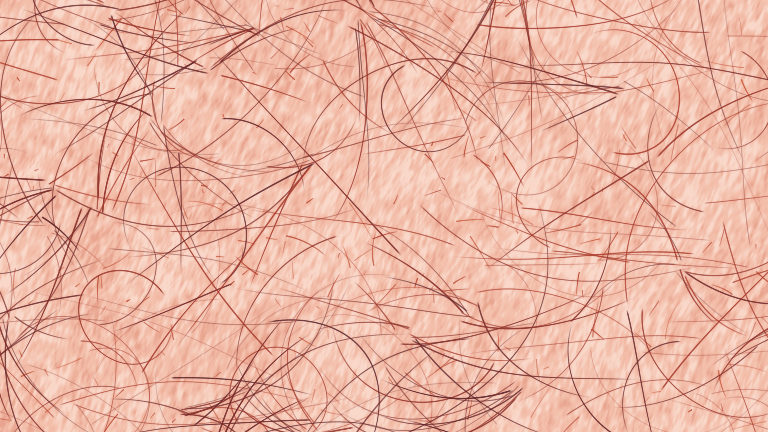
Reproduce this texture procedurally as a Shadertoy shader.

```glsl
// Pale pink skin with a fine slanted grain, covered by curling thin hairs.
// The skin is stretched value noise; every hair is a slightly warped circular
// arc that tapers from root to tip: loose hairs, fanned tufts, short stubs.

const vec3 SKIN_LIGHT = vec3(0.975, 0.845, 0.79);
const vec3 SKIN_MID   = vec3(0.952, 0.745, 0.665);
const vec3 SKIN_DEEP  = vec3(0.91, 0.645, 0.56);
const vec3 HAIR_RED   = vec3(0.68, 0.24, 0.18);
const vec3 HAIR_DARK  = vec3(0.32, 0.11, 0.15);
const vec3 STUB_RUST  = vec3(0.80, 0.35, 0.23);

const int LOOSE_HAIRS = 210;
const int TUFTS = 26;
const int HAIRS_PER_TUFT = 8;
const int STUBS = 330;

const vec2 GRAIN_DIR = vec2(0.38, 0.925);
const vec2 GRAIN_SCALE = vec2(125.0, 38.0);   // across, along
const float HALF_WIDTH = 0.0013;
const float HALO_WIDTH = 0.007;
const float HALO_OPACITY = 0.07;
const float WAVER = 0.011;
const float MARGIN = 0.2;
const float PI = 3.14159;

float hash(vec2 p) {
    return fract(sin(dot(p, vec2(127.1, 311.7))) * 43758.5453);
}

vec4 hash4(float n) {
    return fract(sin(n * vec4(12.9898, 78.233, 39.425, 53.117) + 1.7) * 43758.5453);
}

float noise(vec2 p) {
    vec2 i = floor(p), f = fract(p);
    f = f * f * (3.0 - 2.0 * f);
    return mix(mix(hash(i), hash(i + vec2(1, 0)), f.x),
               mix(hash(i + vec2(0, 1)), hash(i + vec2(1, 1)), f.x), f.y);
}

// Skin tone: slanted streaks over soft mottling
vec3 skin(vec2 p) {
    vec2 q = p + 0.03 * vec2(noise(p * 4.0), noise(p * 4.0 + 31.0));
    vec2 g = vec2(dot(q, vec2(GRAIN_DIR.y, -GRAIN_DIR.x)), dot(q, GRAIN_DIR));
    float streak = noise(g * GRAIN_SCALE) * 0.6 + noise(g * GRAIN_SCALE * 1.9 + 17.0) * 0.4;
    float mottle = noise(p * 5.0 + 9.0) * 0.6 + noise(p * 17.0) * 0.4;
    float tone = 0.54 + 1.05 * (streak - 0.5) + 0.55 * (mottle - 0.5);
    vec3 c = mix(SKIN_DEEP, SKIN_MID, smoothstep(0.05, 0.48, tone));
    return mix(c, SKIN_LIGHT, smoothstep(0.42, 0.9, tone));
}

// Blends one arc-shaped hair over the colour
void drawHair(inout vec3 col, vec2 p, float px, vec2 root, float angle,
              float bend, float len, float halfWidth, vec4 tint) {
    p += WAVER * sin(p.yx * 9.0 + angle * 5.0 + root);
    float r = 1.0 / max(abs(bend), 0.05);
    float turn = bend < 0.0 ? -1.0 : 1.0;
    vec2 normal = turn * vec2(-sin(angle), cos(angle));
    vec2 v = p - root - normal * r;
    float d = abs(length(v) - r);
    if (d > HALO_WIDTH + px) return;

    // Distance travelled from the root, as a share of the hair length
    float a = atan(turn * (normal.y * v.x - normal.x * v.y), -dot(normal, v));
    float t = (a < 0.0 ? a + 2.0 * PI : a) * r / len;
    if (t > 1.0) return;

    float w = halfWidth * mix(1.15, 0.4, t * t);
    float drawn = max(w, 0.5 * px);
    float line = (1.0 - smoothstep(drawn - 0.5 * px, drawn + 0.5 * px, d)) * w / drawn;
    float ends = smoothstep(0.0, 0.03, t) * smoothstep(1.0, 0.85, t);
    float halo = HALO_OPACITY * (1.0 - smoothstep(0.0, HALO_WIDTH, d));
    col = mix(col, STUB_RUST, halo * ends * tint.a);
    col = mix(col, tint.rgb, line * ends * tint.a);
}

void mainImage(out vec4 fragColor, in vec2 fragCoord) {
    float px = 1.0 / iResolution.y;
    vec2 p = fragCoord * px;
    vec2 field = vec2(iResolution.x * px, 1.0) + 2.0 * MARGIN;
    vec3 col = skin(p);

    // Short rusty stubs
    for (int i = 0; i < STUBS; i++) {
        vec4 a = hash4(float(i) + 1000.5), b = hash4(float(i) + 1500.2);
        drawHair(col, p, px, a.xy * field - MARGIN, a.z * 2.0 * PI, (a.w - 0.5) * 16.0,
                 mix(0.012, 0.11, b.x * b.x), HALF_WIDTH * mix(0.6, 1.1, b.y),
                 vec4(mix(STUB_RUST, HAIR_RED, b.z), mix(0.4, 0.95, b.w)));
    }

    // Loose long hairs, mostly lying sideways, some tightly curled
    for (int i = 0; i < LOOSE_HAIRS; i++) {
        vec4 a = hash4(float(i) + 1.3), b = hash4(float(i) + 400.7);
        float lean = 2.0 * a.z - 1.0;
        float angle = 1.6 * lean * abs(lean) + (b.w > 0.5 ? PI : 0.0);
        float curl = 2.0 * a.w - 1.0;
        float bend = curl * (1.2 + 8.5 * curl * curl);
        drawHair(col, p, px, a.xy * field - MARGIN, angle, bend,
                 mix(0.2, 0.75, b.x), HALF_WIDTH * mix(0.55, 1.1, b.y),
                 vec4(mix(HAIR_RED, HAIR_DARK, b.z * b.z), mix(0.35, 0.9, b.y)));
    }

    // Tufts fanning out from a shared root
    for (int j = 0; j < TUFTS; j++) {
        vec4 tuft = hash4(float(j) + 700.9);
        for (int i = 0; i < HAIRS_PER_TUFT; i++) {
            float id = float(j * HAIRS_PER_TUFT + i);
            vec4 a = hash4(id + 2100.4), b = hash4(id + 2500.6);
            vec2 root = tuft.xy * field - MARGIN + 0.035 * (a.xy - 0.5);
            float angle = tuft.z * 2.0 * PI + (a.z - 0.5) * 1.3 + (b.w > 0.7 ? PI : 0.0);
            float bend = (tuft.w - 0.5) * 7.0 + (a.w - 0.5) * 2.5;
            drawHair(col, p, px, root, angle, bend, mix(0.12, 0.6, b.x),
                     HALF_WIDTH * mix(0.65, 1.25, b.y),
                     vec4(mix(HAIR_RED, HAIR_DARK, b.z), mix(0.4, 0.95, b.y)));
        }
    }

    fragColor = vec4(col, 1.0);
}
```
